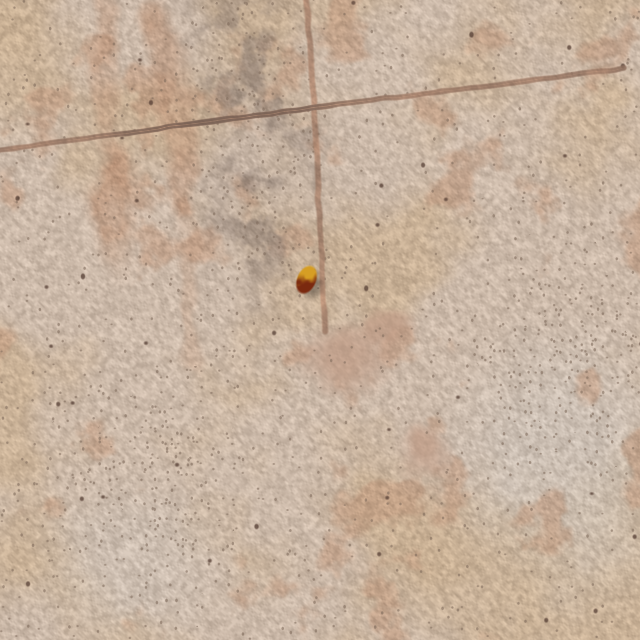
Write a Shadertoy shader that draws this texture.

```glsl
// Weathered beige concrete slab with two rusty grooves, ochre stains, grit and a small fallen fruit.
#define STONE vec3(0.800, 0.728, 0.664)
#define OCHRE vec3(0.785, 0.685, 0.570)
#define RUST vec3(0.735, 0.580, 0.475)
#define CLAY vec3(0.745, 0.605, 0.520)
#define SOOT vec3(0.575, 0.510, 0.465)
#define CHALK vec3(0.800, 0.765, 0.730)
#define GRAIN_FREQ 125.0
#define GRAIN_CONTRAST 0.27
#define GROOVE_WIDTH 0.0046
#define SPECK_FREQ 125.0
#define PIT_FREQ 21.0

// Integer hash: two random values per lattice cell
vec2 hash2(vec2 cell) {
    uvec2 q = uvec2(ivec2(cell) + 32768);
    q = q * 1664525u + 1013904223u;
    q.x += q.y * 1664525u;
    q.y += q.x * 1664525u;
    q ^= q >> 16u;
    q.x += q.y * 1664525u;
    q.y += q.x * 1664525u;
    q ^= q >> 16u;
    return vec2(q & 65535u) / 65535.0;
}

float noise(vec2 p) {
    vec2 i = floor(p), f = fract(p);
    f = f * f * (3.0 - 2.0 * f);
    vec2 e = vec2(1.0, 0.0);
    return mix(mix(hash2(i).x, hash2(i + e.xy).x, f.x),
               mix(hash2(i + e.yx).x, hash2(i + e.xx).x, f.x), f.y);
}

float fbm(vec2 p) {
    float sum = 0.0, amp = 0.533;
    for (int i = 0; i < 4; i++) {
        sum += amp * noise(p);
        p = mat2(1.6, 1.2, -1.2, 1.6) * p + 17.3;
        amp *= 0.5;
    }
    return sum;
}

// Soft elliptical patch
float patchMask(vec2 p, vec2 center, vec2 radii) {
    return 1.0 - smoothstep(0.25, 1.15, length((p - center) / radii));
}

float segmentDist(vec2 p, vec2 a, vec2 b) {
    vec2 d = b - a;
    return length(p - a - d * clamp(dot(p - a, d) / dot(d, d), 0.0, 1.0));
}

// Scattered round dots; share is the fraction of cells that hold one
float dots(vec2 p, float freq, float share, float radius) {
    vec2 cell = floor(p * freq);
    float cover = 0.0, soft = max(0.8 * freq / iResolution.y, 0.04);
    for (int k = 0; k < 9; k++) {
        vec2 c = cell + vec2(k % 3, k / 3) - 1.0;
        vec2 rnd = hash2(c + 301.0);
        vec2 d = p * freq - c - 0.15 - 0.7 * hash2(c);
        d.x *= 0.75 + 0.6 * rnd.y;
        float r = radius * (0.55 + 0.7 * rnd.y);
        cover = max(cover, step(rnd.x, share) * (1.0 - smoothstep(r - soft, r + soft, length(d))));
    }
    return cover;
}

void mainImage(out vec4 fragColor, in vec2 fragCoord) {
    vec2 uv = fragCoord / iResolution.xy;
    vec2 ragged = uv + 0.045 * (vec2(fbm(uv * 16.0), fbm(uv * 16.0 + 50.0)) - 0.5);
    float blotch = fbm(uv * 28.0 + 9.0);

    // Broad tint: ochre clouds and chalky areas
    vec3 col = mix(STONE, OCHRE, 0.8 * smoothstep(0.40, 0.72, fbm(uv * 5.0 + 3.0)));
    float chalk = patchMask(ragged, vec2(0.88, 0.27), vec2(0.22, 0.24))
                + 0.6 * patchMask(ragged, vec2(0.20, 0.12), vec2(0.16, 0.15));
    col = mix(col, CHALK, 0.6 * chalk);
    col = mix(col, OCHRE, 0.7 * patchMask(ragged, vec2(0.02, 0.90), vec2(0.13, 0.14)));
    col = mix(col, OCHRE, 0.6 * patchMask(ragged, vec2(0.72, 0.10), vec2(0.18, 0.15)));
    col = mix(col, RUST, 0.55 * smoothstep(0.60, 0.76, fbm(uv * 13.0 + 40.0)));

    // Rust runs and clay smears
    float run = 1.0 - smoothstep(0.006, 0.030, segmentDist(ragged, vec2(0.160, 1.02), vec2(0.178, 0.64)));
    run = 0.65 * run + 0.7 * patchMask(ragged, vec2(0.182, 0.67), vec2(0.045, 0.12));
    float bend = min(segmentDist(ragged, vec2(0.245, 0.98), vec2(0.278, 0.85)),
                     segmentDist(ragged, vec2(0.278, 0.85), vec2(0.287, 0.68)));
    run += 0.85 * (1.0 - smoothstep(0.008, 0.034, bend));
    run += 0.4 * (1.0 - smoothstep(0.004, 0.022, segmentDist(ragged, vec2(0.292, 0.68), vec2(0.305, 0.43))));
    col = mix(col, RUST, min(run, 1.0) * (0.35 + 0.65 * blotch));
    float clay = patchMask(ragged, vec2(0.545, 0.440), vec2(0.085, 0.055))
               + patchMask(ragged, vec2(0.600, 0.485), vec2(0.045, 0.030))
               + patchMask(ragged, vec2(0.665, 0.305), vec2(0.050, 0.040));
    col = mix(col, CLAY, 0.75 * min(clay, 1.0));

    // Sooty mottling beside the upright groove
    float soot = patchMask(ragged, vec2(0.41, 0.71), vec2(0.12, 0.22))
               + 0.8 * patchMask(ragged, vec2(0.37, 0.92), vec2(0.13, 0.15));
    col = mix(col, SOOT, min(soot, 1.0) * (0.12 + 0.6 * smoothstep(0.45, 0.70, blotch)));

    // Diagonal fine grain
    vec2 along = vec2(uv.x - uv.y, (uv.x + uv.y) * 1.5) * 0.7071;
    float grain = 0.6 * noise(along * GRAIN_FREQ) + 0.4 * noise(along * GRAIN_FREQ * 2.1 + 70.0) - 0.5;
    grain *= 1.0 - 0.55 * min(clay, 1.0);
    col *= 1.0 + GRAIN_CONTRAST * grain * vec3(0.92, 1.0, 1.08);

    // Dark grit, gathered in drifts, and sparse larger pits
    float drift = patchMask(ragged, vec2(0.90, 0.43), vec2(0.20, 0.22))
                + 0.8 * patchMask(ragged, vec2(0.25, 0.25), vec2(0.20, 0.22)) + 0.5 * soot;
    float grit = dots(uv, SPECK_FREQ, 0.05 + 0.22 * min(drift, 1.0), 0.27);
    col = mix(col, vec3(0.50, 0.42, 0.36), 0.6 * grit);
    col = mix(col, vec3(0.33, 0.24, 0.20), 0.75 * dots(uv + 0.37, PIT_FREQ, 0.08, 0.075));

    // Grooves: rusty floor with a thin dark lip
    float wobble = 0.003 * (noise(uv * 45.0) - 0.5);
    vec2 g = uv + wobble;
    float across = min(segmentDist(g, vec2(-0.02, 0.763), vec2(0.490, 0.832)),
                       segmentDist(g, vec2(0.490, 0.832), vec2(0.974, 0.893)));
    float upright = min(segmentDist(g, vec2(0.478, 1.02), vec2(0.491, 0.831)),
                        segmentDist(g, vec2(0.491, 0.831), vec2(0.508, 0.482)));
    float groove = min(across * 1.15, upright);
    float dirt = 1.0 - smoothstep(GROOVE_WIDTH * 0.5, GROOVE_WIDTH * 1.5, groove);
    vec3 grooveColor = mix(vec3(0.73, 0.56, 0.46), vec3(0.56, 0.44, 0.37), noise(uv * 30.0 + 5.0) * 0.8);
    col = mix(col, grooveColor * (1.0 + 0.2 * grain), 0.85 * dirt);
    float lip = 1.0 - smoothstep(0.0008, 0.0030, abs(across - 0.0022));
    float worn = 1.0 - smoothstep(0.08, 0.28, abs(uv.x - 0.36));
    col = mix(col, vec3(0.42, 0.34, 0.30), lip * (0.2 + 0.45 * worn));

    // Fallen fruit: yellow upper side, dark red lower side
    vec2 f = mat2(0.92, 0.39, -0.39, 0.92) * (uv - vec2(0.479, 0.563));
    float body = length(f / vec2(0.015, 0.023));
    col *= 1.0 - 0.3 * patchMask(uv, vec2(0.487, 0.555), vec2(0.022, 0.026));
    vec3 skin = mix(vec3(0.48, 0.16, 0.06), vec3(0.84, 0.62, 0.14),
                    smoothstep(-0.010, 0.010, f.y - 0.5 * f.x + 0.012 * (noise(uv * 150.0) - 0.5)));
    col = mix(col, skin, 1.0 - smoothstep(0.85, 1.1, body));

    fragColor = vec4(clamp(col, 0.0, 1.0), 1.0);
}
```
